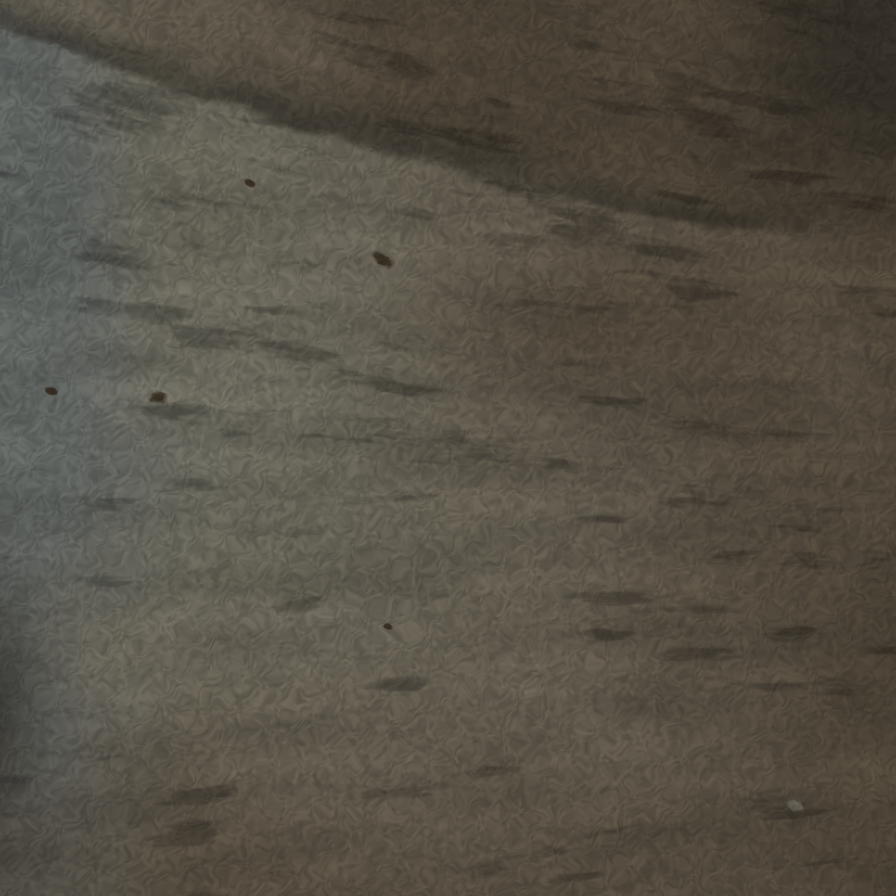
This texture is drawn by a Shadertoy shader. Its source:

```glsl
// Weathered plaster wall: smooth grey-brown stains under a sloping dark crack,
// with faint drifting streaks, a few brown pits, pale flecks and a fine
// worm-like grain. Built from layered value noise and jittered cells.
#define GRAIN_SCALE 165.0
#define GRAIN_DEPTH 0.30
#define STREAK_DEPTH 0.26
#define PIT_CELLS 8.0
#define FLECK_CELLS 7.0
#define SAGE vec3(0.415, 0.410, 0.365)
#define UMBER_GREY vec3(0.368, 0.340, 0.291)
#define BLUE_GREY vec3(0.355, 0.375, 0.370)
#define BROWN vec3(0.285, 0.250, 0.200)
#define SOOT vec3(0.175, 0.160, 0.135)
#define PIT_BROWN vec3(0.180, 0.140, 0.090)

float hash(vec2 p) {
    vec3 q = fract(vec3(p.xyx) * 0.1031);
    q += dot(q, q.yzx + 33.33);
    return fract((q.x + q.y) * q.z);
}

float noise(vec2 p) {
    vec2 i = floor(p), f = fract(p);
    f = f * f * (3.0 - 2.0 * f);
    float low = mix(hash(i), hash(i + vec2(1, 0)), f.x);
    float high = mix(hash(i + vec2(0, 1)), hash(i + vec2(1, 1)), f.x);
    return mix(low, high, f.y);
}

float fbm(vec2 p) {
    float sum = 0.0, weight = 0.5;
    for (int i = 0; i < 5; i++) {
        sum += weight * noise(p);
        p = mat2(1.6, 1.2, -1.2, 1.6) * p + 17.3;
        weight *= 0.5;
    }
    return sum / 0.97;
}

// Soft blob of value 1 at its centre
float blob(vec2 p, vec2 centre, vec2 size) {
    vec2 d = (p - centre) / size;
    return exp(-dot(d, d));
}

// Ragged, slightly tilted marks, one at most per jittered cell
float scatter(vec2 p, float cells, float chance, float seed) {
    float mask = 0.0;
    vec2 home = floor(p * cells);
    float ragged = fbm(p * 85.0 + seed) - 0.5;
    for (int y = -1; y <= 1; y++)
    for (int x = -1; x <= 1; x++) {
        vec2 cell = home + vec2(x, y);
        vec2 id = cell + seed;
        vec2 centre = (cell + 0.15 + 0.7 * vec2(hash(id + 3.1), hash(id + 7.7))) / cells;
        float radius = mix(0.004, 0.014, hash(id + 13.9));
        vec2 d = p - centre;
        d = vec2(d.x - 0.45 * d.y, (d.y + 0.45 * d.x) * 1.6);
        float edge = length(d) / radius + 1.5 * ragged;
        float mark = 1.0 - smoothstep(0.55, 1.15, edge);
        mask = max(mask, mark * step(hash(id + 21.3), chance));
    }
    return mask;
}

// Broad tones, from the cool left edge to the brown right edge
vec3 stains(vec2 p, float cloud) {
    float x = p.x + 0.30 * cloud;
    float sage = (1.0 - smoothstep(0.10, 0.75, x)) * smoothstep(0.08, 0.45, p.y);
    vec3 color = mix(UMBER_GREY, SAGE, sage);
    color = mix(color, BLUE_GREY, 0.85 * (1.0 - smoothstep(0.0, 0.22, x)));
    color = mix(color, BROWN, 0.85 * smoothstep(0.62, 1.05, x));
    color = mix(color, BROWN, 0.65 * blob(p, vec2(0.68, 0.64), vec2(0.17, 0.09)));
    color = mix(color, BROWN, 0.55 * (1.0 - smoothstep(0.0, 0.22, p.y + 0.2 * cloud)));
    return mix(color, SOOT, 0.65 * blob(p, vec2(-0.02, 0.20), vec2(0.06, 0.14)));
}

// Darker wall above the crack, and the shadowed crack itself
vec3 addCrack(vec3 color, vec2 p, float cloud) {
    float line = 0.98 - 0.37 * p.x + 0.11 * p.x * p.x;
    float wobble = 0.045 * (fbm(p * vec2(9.0, 14.0) + 4.0) - 0.5);
    float height = p.y - line + wobble;
    float above = smoothstep(-0.012, 0.035, height);
    vec3 upper = mix(UMBER_GREY, BROWN, smoothstep(0.12, 0.5, p.x + 0.4 * cloud));
    color = mix(color, upper, 0.85 * above);
    float width = mix(0.010, 0.022, noise(vec2(p.x * 9.0, 2.0)));
    float fade = 1.0 - smoothstep(0.78, 0.98, p.x);
    float shadow = smoothstep(-width, -0.2 * width, height)
                 * (1.0 - smoothstep(0.0, 2.2 * width, height));
    color = mix(color, SOOT, 0.70 * shadow * fade * mix(0.6, 1.0, noise(p * 14.0)));
    float corner = smoothstep(0.74, 0.98, p.x + 0.2 * cloud) * smoothstep(0.68, 0.95, p.y);
    return mix(color, SOOT, 0.85 * corner);
}

void mainImage(out vec4 fragColor, in vec2 fragCoord) {
    vec2 p = fragCoord / iResolution.xy;
    float cloud = fbm(p * 4.0 + 9.0) - 0.5;
    vec3 color = addCrack(stains(p, cloud), p, cloud);

    // Streaks fall to the right near the top and rise gently near the bottom
    vec2 flow = vec2(p.x, p.y + p.x * mix(-0.18, 0.32, p.y));
    float streak = fbm(flow * vec2(7.0, 26.0) + 31.0) - 0.5;
    float smear = smoothstep(0.64, 0.80, fbm(flow * vec2(9.0, 34.0) + 57.0));
    color *= 1.0 + STREAK_DEPTH * streak - 0.22 * smear;

    // Brown pits gather at the left, pale flecks at the right
    float pitZone = (1.0 - smoothstep(0.35, 0.75, p.x)) * smoothstep(0.15, 0.25, p.y)
                  * (1.0 - smoothstep(0.82, 0.90, p.y));
    color = mix(color, PIT_BROWN, 0.85 * pitZone * scatter(p, PIT_CELLS, 0.30, 40.0));
    float fleckZone = smoothstep(0.55, 0.75, p.x) * (1.0 - smoothstep(0.72, 0.8, p.y));
    color = mix(color, SAGE * 1.12, 0.5 * fleckZone * scatter(p, FLECK_CELLS, 0.22, 90.0));

    // Short curled grain from warped noise
    vec2 warp = vec2(noise(p * 70.0), noise(p * 70.0 + 50.0)) - 0.5;
    vec2 g = p * GRAIN_SCALE + 2.5 * warp;
    float grain = 0.65 * noise(vec2(g.x + g.y, 1.5 * (g.y - g.x)) * 0.75)
                + 0.35 * noise(g * 1.7 + 11.0) - 0.5;
    color *= 1.0 + GRAIN_DEPTH * grain;
    fragColor = vec4(color, 1.0);
}
```
